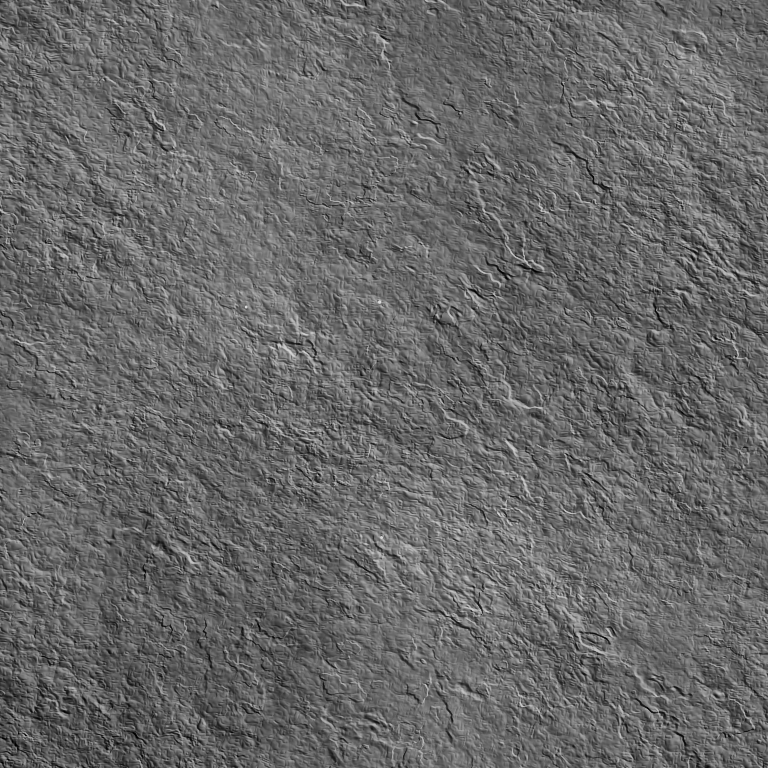
Write a WebGL 2 fragment shader that draws this texture.

```glsl
#version 300 es
precision highp float;
// Rough grey slate under raking light. A height field of creased grain,
// crinkles and broken flakes is differentiated along the light direction, and
// the slope becomes the tone; a few pale specks and dark pits are scattered.

uniform vec2 u_resolution;
out vec4 fragColor;

const vec2 LIGHT_DIR = vec2(0.8, 0.6);
const float SAMPLE_STEP = 0.0009;
const mat2 OCTAVE_TURN = mat2(0.8, 0.6, -0.6, 0.8);

float hash(vec2 p) {
    return fract(sin(dot(p, vec2(127.1, 311.7))) * 43758.5);
}

float noise(vec2 p) {
    vec2 cell = floor(p);
    vec2 f = fract(p);
    f = f * f * (3.0 - 2.0 * f);
    float low = mix(hash(cell), hash(cell + vec2(1.0, 0.0)), f.x);
    float high = mix(hash(cell + vec2(0.0, 1.0)), hash(cell + 1.0), f.x);
    return mix(low, high, f.y);
}

// Layered noise, normalised to the range 0 to 1.
float fbm(vec2 p, int octaves) {
    float sum = 0.0;
    float total = 0.0;
    float amplitude = 0.5;
    for (int i = 0; i < octaves; i++) {
        sum += amplitude * noise(p);
        total += amplitude;
        p = OCTAVE_TURN * p * 2.03 + 17.3;
        amplitude *= 0.56;
    }
    return sum / total;
}

vec2 rotate(vec2 p, float angle) {
    float c = cos(angle);
    float s = sin(angle);
    return vec2(c * p.x - s * p.y, s * p.x + c * p.y);
}

// Random displacement, up to half the given amount each way.
vec2 drift(vec2 p, float frequency, float amount) {
    vec2 q = rotate(p, 0.9) * frequency;
    return amount * (vec2(noise(q + 3.1), noise(q + 41.7)) - 0.5);
}

// Creased grain along the bedding; finer octaves are steeper.
float grain(vec2 p) {
    vec2 q = rotate(p, 0.4) * vec2(0.85, 1.15);
    float sum = 0.0;
    float frequency = 14.0;
    float steepness = 0.24;
    for (int i = 0; i < 5; i++) {
        float crease = abs(noise(q * frequency + float(i) * 9.7) - 0.5);
        sum += steepness * crease / frequency;
        q = rotate(q, 0.71);
        frequency *= 2.08;
        steepness *= 1.44;
    }
    return sum;
}

// Sharp risers along the contours of a noise, with the overall rise removed.
float ledges(vec2 p, int octaves, float levels, float width) {
    float f = fract(fbm(p, octaves) * levels);
    return smoothstep(0.5 - width, 0.5 + width, f) - f;
}

// Soft-edged patches in which a layer is present.
float patches(vec2 p, float threshold) {
    return smoothstep(threshold - 0.12, threshold + 0.12, fbm(p, 2));
}

float height(vec2 p) {
    vec2 q = p + drift(p, 4.0, 0.03) + drift(p, 75.0, 0.005);
    float roughness = mix(0.55, 1.45, noise(p * 7.0 + 60.0));
    float wear = noise(p * 27.0 + 90.0);
    vec2 bedded = rotate(q, 0.5) * vec2(0.75, 1.2);
    float shelves = ledges(bedded * 5.0 + 12.0, 6, 4.0, mix(0.02, 0.08, wear))
                  * patches(p * 13.0 + 25.0, 0.57);
    float flakes = ledges(q * 17.0 + 80.0, 5, 3.0, mix(0.03, 0.16, wear))
                 * patches(p * 22.0 + 5.0, 0.5 + 0.12 * p.y);
    float crinkles = ledges(bedded * 42.0 + 33.0, 4, 2.5, mix(0.16, 0.04, wear))
                   * patches(p * 26.0 + 71.0, 0.44);
    return grain(q) * roughness
         + 0.0085 * shelves + 0.006 * flakes + 0.0038 * crinkles;
}

float slopeToLight(vec2 p) {
    vec2 offset = LIGHT_DIR * SAMPLE_STEP;
    return (height(p - offset) - height(p + offset)) / (2.0 * SAMPLE_STEP);
}

// Sparse small dots, at most one per grid cell.
float dots(vec2 p, float cells, float share, float radius, float seed) {
    vec2 cell = floor(p * cells);
    vec2 jitter = vec2(hash(cell + seed), hash(cell + seed + 7.0));
    vec2 centre = (cell + 0.2 + 0.6 * jitter) / cells;
    float present = step(hash(cell + seed + 19.0), share);
    float d = length(p - centre) * (0.6 + 0.8 * noise(p * 180.0));
    return present * (1.0 - smoothstep(radius * 0.6, radius * 1.3, d));
}

void main() {
    vec2 p = gl_FragCoord.xy / u_resolution.y;

    // Relief, softly limited at both ends.
    float slope = slopeToLight(p);
    float relief = 0.165 * slope / sqrt(1.0 + 0.16 * slope * slope);

    // Broad staining and fine mineral speckle.
    float stain = 0.22 * (fbm(p * 3.5 + 8.0, 5) - 0.5);
    vec2 fromCentre = p - vec2(0.55, 0.6);
    float centreGlow = 0.025 - 0.15 * dot(fromCentre, fromCentre);
    float speckle = 0.09 * (noise(rotate(p, 0.6) * 250.0) - 0.5);
    float tone = 0.41 + relief + stain + centreGlow + speckle;

    tone = mix(tone, 0.85, dots(p, 11.0, 0.04, 0.0024, 3.0));
    tone = mix(tone, 0.12, dots(p, 8.0, 0.03, 0.0035, 51.0));
    fragColor = vec4(vec3(clamp(tone, 0.0, 1.0)), 1.0);
}
```
